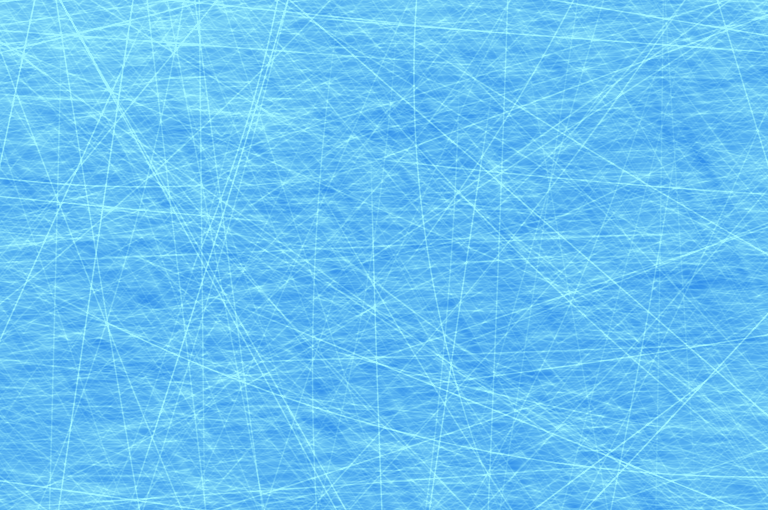
This background is drawn by a WebGL 2 fragment shader. Its source:

```glsl
#version 300 es
precision highp float;
// Icy blue surface scored by long pale scratches over a mat of fine fibres.

uniform vec2 u_resolution;
out vec4 fragColor;

const vec3 DEEP_BLUE = vec3(0.20, 0.57, 0.92);
const vec3 PALE_CYAN = vec3(0.63, 0.96, 1.0);
const int SCRATCH_COUNT = 170;
const int FIBRE_LAYERS = 14;
const int SMEAR_LAYERS = 5;

vec4 hash4(vec2 p) {
    vec4 q = fract(p.xyxy * vec4(0.1031, 0.1030, 0.0973, 0.1099));
    q += dot(q, q.wzxy + 33.33);
    return fract((q.xxyz + q.yzzw) * q.zywx);
}

vec2 rotate(vec2 p, float angle) {
    float c = cos(angle), s = sin(angle);
    return vec2(c * p.x + s * p.y, c * p.y - s * p.x);
}

// Soft-edged stroke along x with faded ends.
float stroke(vec2 p, float halfLength, float width) {
    float body = 1.0 - smoothstep(0.0, width, abs(p.y));
    float ends = 1.0 - smoothstep(0.55 * halfLength, halfLength, abs(p.x));
    return body * ends;
}

// One jittered stroke per stretched cell; balance 1 gives light and dark ones.
float strokeLayer(vec2 p, vec2 cellSize, float width, float seed, float balance) {
    vec2 home = floor(p / cellSize);
    float sum = 0.0;
    for (int j = -1; j <= 1; j++) {
        for (int i = -1; i <= 1; i++) {
            vec2 cell = home + vec2(i, j);
            vec4 rnd = hash4(cell + 200.0 + seed * 17.3);
            vec2 q = p - (cell + rnd.xy) * cellSize;
            float slope = (rnd.z - 0.5) * 2.4 * cellSize.y / cellSize.x;
            q.y -= slope * q.x;
            float halfLength = cellSize.x * mix(0.45, 0.95, rnd.w);
            float strength = mix(0.4 + rnd.w, 2.0 * fract(rnd.w * 7.0) - 1.0, balance);
            sum += strength * stroke(q, halfLength, width);
        }
    }
    return sum;
}

// Stack of layers whose directions favour shallow angles.
float strokeMat(vec2 p, int layers, vec2 cellSize, float width, float seed, float balance) {
    float sum = 0.0;
    for (int i = 0; i < layers; i++) {
        float id = float(i) + seed;
        float spread = 2.0 * fract(id * 0.618) - 1.0;
        vec2 q = rotate(p, 1.15 * spread * abs(spread));
        sum += strokeLayer(q, cellSize, width, id, balance);
    }
    return sum;
}

// Long scratches in all directions, a few of them gently bent.
float scratches(vec2 p, float aspect, float width) {
    float sum = 0.0;
    for (int i = 0; i < SCRATCH_COUNT; i++) {
        vec4 place = hash4(vec2(float(i) + 3.0, 41.0));
        vec4 shape = hash4(vec2(float(i) + 7.0, 97.0));
        vec2 centre = vec2(aspect, 1.0) * (place.xy * 1.1 - 0.05);
        float turn = 2.0 * place.z - 1.0;
        vec2 q = rotate(p - centre, 1.57 * turn * pow(abs(turn), 0.25));
        float bend = 0.25 * pow(2.0 * shape.x - 1.0, 5.0);
        q.y -= bend * q.x * q.x;
        float strength = mix(0.35, 1.3, shape.z * shape.z);
        sum += strength * stroke(q, mix(0.4, 1.2, shape.y), width);
    }
    return sum;
}

// Broad light: dim left of centre, bright toward the corners.
float glow(vec2 uv) {
    vec2 fromCentre = (uv - vec2(0.45, 0.42)) * vec2(1.0, 1.1);
    float corners = dot(fromCentre, fromCentre);
    float topLeft = exp(-9.0 * dot(uv - vec2(0.15, 1.0), uv - vec2(0.15, 1.0)));
    float ripple = sin(uv.x * 9.0 + 2.0 * sin(uv.y * 7.0)) * sin(uv.y * 8.0 + uv.x * 4.0);
    return 0.30 * corners + 0.13 * topLeft + 0.025 * ripple;
}

void main() {
    vec2 uv = gl_FragCoord.xy / u_resolution;
    float aspect = u_resolution.x / u_resolution.y;
    float pixel = 1.0 / u_resolution.y;
    vec2 p = uv * vec2(aspect, 1.0);

    float tone = 0.16 + glow(uv);
    tone += 0.10 * strokeMat(p, SMEAR_LAYERS, vec2(0.22, 0.03), 0.014, 31.0, 1.0);
    tone += 0.085 * strokeMat(p, FIBRE_LAYERS, vec2(0.20, 0.018), 0.0018 + 0.5 * pixel, 1.0, 0.0);
    tone += 0.36 * scratches(p, aspect, 0.0020 + 0.5 * pixel);

    fragColor = vec4(mix(DEEP_BLUE, PALE_CYAN, clamp(tone, 0.0, 1.0)), 1.0);
}
```
